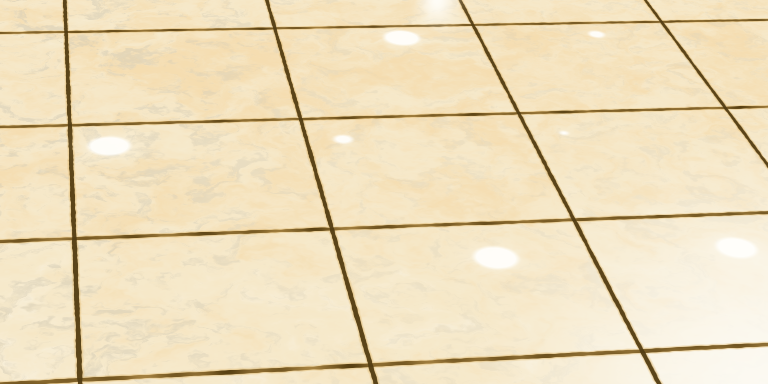
Write a WebGL 1 fragment shader that draws this texture.

```glsl
precision highp float;
// Polished cream marble floor tiles in perspective, with dark grout and lamp reflections.

uniform vec2 u_resolution;

#define GROUT_HALF_WIDTH vec2(0.0085, 0.0120)
#define SPACING_DRIFT vec2(0.0057, 0.0090)
#define VEIN_STRENGTH 0.55
#define LAMP_RADIUS 0.088
#define HONEY vec3(0.960, 0.865, 0.690)
#define CREAM vec3(0.965, 0.912, 0.790)
#define PALE vec3(0.975, 0.945, 0.870)
#define VEIN_GREY vec3(0.835, 0.800, 0.710)
#define GROUT_DARK vec3(0.320, 0.235, 0.070)
#define GROUT_AMBER vec3(0.510, 0.375, 0.130)
#define GROUT_STAIN vec3(0.860, 0.700, 0.400)

vec2 randomGradient(vec2 cell) {
  float angle = 6.2832 * fract(sin(dot(cell, vec2(127.1, 311.7))) * 43758.5);
  return vec2(cos(angle), sin(angle));
}

float gradientNoise(vec2 p) {
  vec2 i = floor(p), f = fract(p);
  vec2 w = f * f * f * (f * (f * 6.0 - 15.0) + 10.0);
  vec2 e = vec2(0.0, 1.0);
  float a = dot(randomGradient(i), f);
  float b = dot(randomGradient(i + e.yx), f - e.yx);
  float c = dot(randomGradient(i + e.xy), f - e.xy);
  float d = dot(randomGradient(i + e.yy), f - e.yy);
  return mix(mix(a, b, w.x), mix(c, d, w.x), w.y);
}

float fbm(vec2 p) {
  float sum = 0.0, amplitude = 0.7;
  for (int i = 0; i < 5; i++) {
    sum += amplitude * gradientNoise(p);
    p = mat2(1.6, 1.2, -1.2, 1.6) * p + 7.3;
    amplitude *= 0.55;
  }
  return sum;
}

// Inverse perspective: canvas position (y down) to floor position, one unit per tile.
vec2 canvasToFloor(vec2 p) {
  vec2 tilt = vec2(0.0209, -0.0961);
  vec2 rowX = vec2(0.5557, -0.0079) - tilt * p.x;
  vec2 rowY = vec2(-0.0078, 0.2070) - tilt * p.y;
  vec2 offset = p - vec2(0.1719, 0.0833);
  vec2 g = vec2(offset.x * rowY.y - offset.y * rowX.y,
                offset.y * rowX.x - offset.x * rowY.x)
           / (rowX.x * rowY.y - rowX.y * rowY.x);
  return g + SPACING_DRIFT * g * (g - vec2(2.0, 3.0));
}

// Staggered rows of ceiling lamps, smaller toward the far right.
float lampReflections(vec2 tile, float blur) {
  float light = 0.0;
  for (int row = 0; row < 3; row++) {
    float r = float(row);
    float start = mix(1.61, 0.16, mod(r, 2.0));
    float shrink = r < 1.5 ? 0.45 : 0.95;
    for (int k = 0; k < 3; k++) {
      vec2 center = vec2(start + float(k), 0.14 + 1.07 * r);
      float radius = LAMP_RADIUS * pow(shrink, float(k));
      float d = length(tile - center) - radius;
      light += 1.0 - smoothstep(-0.02 - blur, 0.012 + blur, d);
      light += 0.22 * exp(-max(d, 0.0) / (0.5 * radius));
    }
  }
  return min(light, 1.0);
}

void main() {
  float pixel = 1.0 / u_resolution.y;
  vec2 p = gl_FragCoord.xy * pixel;
  p.y = 1.0 - p.y;
  vec2 tile = canvasToFloor(p);
  vec2 footprint = abs(canvasToFloor(p + vec2(pixel, 0.0)) - tile)
                 + abs(canvasToFloor(p + vec2(0.0, pixel)) - tile);

  // Marble: each tile is cut from a different part of the stone.
  vec2 id = floor(tile);
  vec2 stone = tile + id * vec2(5.3, 3.7);
  vec2 warp = vec2(fbm(stone * 2.5), fbm(stone * 2.5 + 19.0));
  float cloud = fbm(stone * 3.0 + warp * 1.5);
  float grain = fbm(stone * 11.0 + warp * 2.0);
  float tone = 0.20 * fract(sin(dot(id, vec2(41.3, 17.9))) * 951.7);
  float paleness = 0.22 + tone + 0.30 * p.y + 0.5 * cloud + 0.25 * grain;
  vec3 color = mix(HONEY, CREAM, smoothstep(0.0, 0.6, paleness));
  color = mix(color, PALE, smoothstep(0.55, 1.1, paleness));

  // Grey veining, strongest on the left side.
  float vein = smoothstep(0.02, 0.45, fbm(stone * 4.5 + warp * 3.0 + 31.0) + 0.35 * grain);
  color = mix(color, VEIN_GREY, vein * VEIN_STRENGTH * mix(1.0, 0.5, smoothstep(0.2, 1.0, p.x)));

  // Daylight sheen in the near right corner.
  float sheen = 1.0 - smoothstep(0.0, 0.75, length((p - vec2(2.0, 1.0)) * vec2(0.85, 1.0)));
  color = mix(color, vec3(0.99, 0.985, 0.965), 0.9 * sheen);

  // Grout with ragged edges, amber stain and uneven darkness.
  float wear = gradientNoise(tile * 7.0);
  vec2 halfWidth = GROUT_HALF_WIDTH * (1.0 + 0.35 * wear + 0.3 * gradientNoise(tile * 32.0));
  vec2 d = abs(fract(tile + 0.5) - 0.5);
  vec2 core = 1.0 - smoothstep(halfWidth - 0.5 * footprint, halfWidth + 0.5 * footprint, d);
  vec2 stain = 1.0 - smoothstep(halfWidth * 0.8, halfWidth * 1.9 + 0.5 * footprint, d);
  color = mix(color, GROUT_STAIN, 0.6 * max(stain.x, stain.y));
  color = mix(color, mix(GROUT_AMBER, GROUT_DARK, 0.3 + wear), core.y * (0.88 + 0.3 * wear));
  color = mix(color, GROUT_DARK, core.x * 0.94);

  // Lamp reflections and the window streak at the far edge.
  vec2 streak = (p - vec2(1.138, 0.0)) / vec2(0.045, 0.055);
  float light = lampReflections(tile, 0.5 * footprint.y) + 0.95 * exp(-dot(streak, streak));
  color = mix(color, vec3(1.0, 0.998, 0.985), min(light, 1.0) * 0.95);

  gl_FragColor = vec4(clamp(color, 0.0, 1.0), 1.0);
}
```
